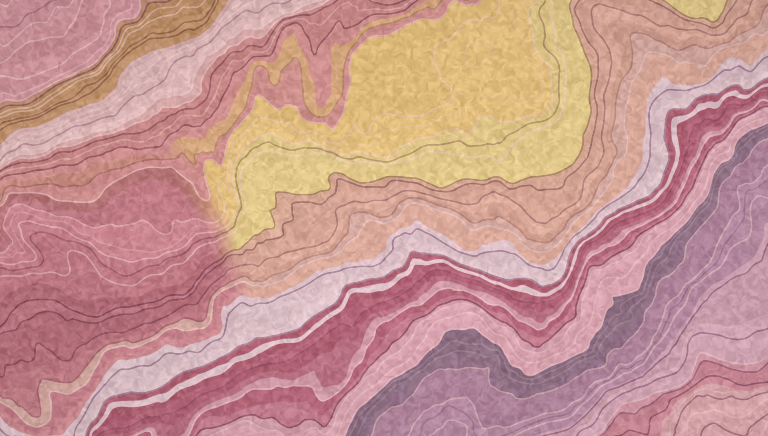
Write a Shadertoy shader that draws this background.

```glsl
#define BAND_WIDTH 0.12
#define STRATA 6.0
#define SLOPE 0.5
#define WARP 0.30
#define SWELL 0.38
#define SEAM_WIDTH 0.0017
#define SEAM_DEPTH 0.55
#define GRAIN_SCALE 105.0
#define GRAIN_DEPTH 0.15
#define VIGNETTE 0.08

const vec3 ROSE = vec3(0.73, 0.46, 0.50);

// Layer colours from the lower right to the upper left
const vec3 LAYERS[15] = vec3[15](
    vec3(0.86, 0.66, 0.68), vec3(0.80, 0.54, 0.59), vec3(0.82, 0.64, 0.70),
    vec3(0.70, 0.53, 0.62), vec3(0.54, 0.42, 0.50), vec3(0.83, 0.62, 0.67),
    vec3(0.70, 0.40, 0.47), vec3(0.85, 0.74, 0.77), vec3(0.83, 0.64, 0.58),
    vec3(0.87, 0.77, 0.53), vec3(0.86, 0.72, 0.47), vec3(0.79, 0.54, 0.54),
    vec3(0.86, 0.71, 0.71), vec3(0.75, 0.57, 0.42), vec3(0.80, 0.57, 0.60));

float hash(vec2 p) {
    return fract(sin(dot(p, vec2(127.1, 311.7))) * 43758.5453);
}

float noise(vec2 p) {
    vec2 i = floor(p), f = fract(p);
    vec2 u = f * f * f * (f * (f * 6.0 - 15.0) + 10.0);
    return mix(mix(hash(i), hash(i + vec2(1, 0)), u.x),
               mix(hash(i + vec2(0, 1)), hash(i + vec2(1, 1)), u.x), u.y);
}

// Fractal noise centred on zero
float fbm(vec2 p) {
    float sum = 0.0, amp = 0.6;
    for (int i = 0; i < 4; i++) {
        sum += amp * (noise(p) - 0.5);
        p = mat2(0.8, 0.6, -0.6, 0.8) * p * 2.1 + 7.3;
        amp *= 0.4;
    }
    return sum;
}

// Flat layer cores with short transitions; warm layers turn rose on the left
vec3 layerColour(float k, float rosy) {
    k = clamp(k, 0.0, 13.99);
    int i = int(k);
    vec3 c = mix(LAYERS[i], LAYERS[i + 1], smoothstep(0.35, 0.65, fract(k)));
    float warm = smoothstep(7.5, 8.0, k) * (1.0 - smoothstep(10.2, 10.8, k));
    return mix(c, ROSE + 0.05 * sin(k * 9.0), warm * rosy);
}

// Thin strata stray into neighbouring layers near a layer edge
vec3 stratumColour(float id, float rosy) {
    float k = (id + 0.5) / STRATA;
    float edge = 1.0 - smoothstep(0.1, 0.4, abs(fract(k) - 0.5));
    float stray = hash(vec2(id, 4.7)) - 0.5;
    return layerColour(k + 1.3 * edge * stray, rosy) + 0.05 * stray;
}

void mainImage(out vec4 fragColor, in vec2 fragCoord) {
    vec2 uv = fragCoord / iResolution.xy;
    vec2 p = fragCoord / iResolution.y;

    // Folded height field
    vec2 q = p + WARP * vec2(fbm(p * 2.6 + 3.1), fbm(p * 2.6 + 19.4));
    q += 0.4 * WARP * vec2(fbm(q * 5.0 + 41.0), fbm(q * 5.0 + 67.0));
    float sag = (q.x - 1.22) / 0.2;
    float level = q.y - SLOPE * q.x + 0.16 * exp(-sag * sag);
    level += SWELL * fbm(q * vec2(3.0, 2.2) + 11.0);

    // Strata with smoothed borders
    float u = (level + 0.8) / BAND_WIDTH * STRATA;
    float pixelStep = max(length(vec2(dFdx(u), dFdy(u))), 1e-4);
    float id = floor(u), f = fract(u);
    float rosy = 1.0 - smoothstep(0.64, 0.78, q.x + 0.6 * q.y);
    float blend = smoothstep(1.0 - min(1.5 * pixelStep, 1.0), 1.0, f);
    vec3 colour = mix(stratumColour(id, rosy), stratumColour(id + 1.0, rosy), blend);

    // Dark and pale seams along some borders
    float border = floor(u + 0.5);
    float reach = abs(u - border) / (pixelStep * iResolution.y);
    float seam = 1.0 - smoothstep(0.4 * SEAM_WIDTH, 1.8 * SEAM_WIDTH, reach);
    seam *= 1.0 - smoothstep(0.4, 1.0, pixelStep);
    float kind = hash(vec2(border, 9.2));
    float dark = smoothstep(0.62, 0.8, kind), pale = 1.0 - smoothstep(0.25, 0.4, kind);
    colour = mix(colour, colour * vec3(0.68, 0.58, 0.66), seam * dark * SEAM_DEPTH * 1.3);
    colour = mix(colour, vec3(0.91, 0.77, 0.76), seam * pale * SEAM_DEPTH);

    // Mottled paper grain
    vec2 g = p * GRAIN_SCALE;
    g += 1.5 * vec2(noise(g * 0.6), noise(g * 0.6 + 31.0));
    float grain = 0.65 * noise(g) + 0.35 * noise(g * 1.9 + 5.0) - 0.5;
    colour += GRAIN_DEPTH * grain;

    // Gentle darkening toward the corners
    vec2 c = uv - 0.5;
    colour *= 1.02 - VIGNETTE * 2.0 * dot(c, c);
    fragColor = vec4(clamp(colour, 0.0, 1.0), 1.0);
}
```
